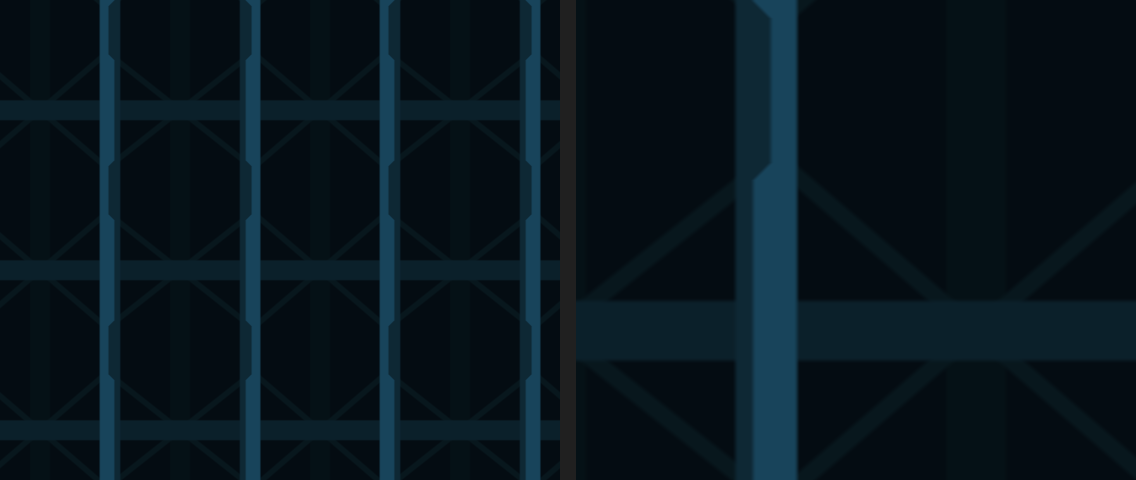
Left, the full canvas; right, a detail of the centre.
A Shadertoy shader for this pattern:

```glsl
float fill(float d) {
    float soft = max(0.008, 4.0 / iResolution.x);
    return 1.0 - smoothstep(-soft, soft, d);
}

float band(float x, float lo, float hi) {
    return fill(max(lo - x, x - hi));
}

float segmentDistance(vec2 p, vec2 a, vec2 b) {
    vec2 ab = b - a;
    return length(p - a - ab * clamp(dot(p - a, ab) / dot(ab, ab), 0.0, 1.0));
}

void mainImage(out vec4 fragColor, in vec2 fragCoord) {
    vec2 uv = fragCoord / iResolution.xy;

    // Mirrored cell, 2 across and 3 down: x runs post to post, y beam to mid-bay
    vec2 cell = abs(fract(uv * vec2(2.0, 3.0) - vec2(0.643, 0.311) + 0.5) - 0.5);
    vec2 p = cell * vec2(2.0, 1.1406);

    vec3 color = vec3(0.016, 0.046, 0.070);

    // Faint rear posts
    float post = fill(min(p.x, 1.0 - p.x) - 0.071);
    color = mix(color, vec3(0.021, 0.067, 0.086), post);

    // Diagonal braces meeting behind the column
    vec2 joint = vec2(0.521, 0.411);
    float brace = min(segmentDistance(p, vec2(0.0), joint),
                      segmentDistance(p, vec2(1.0, 0.0), joint));
    color = mix(color, vec3(0.031, 0.092, 0.115), fill(brace - 0.020));

    // Horizontal beams
    color = mix(color, vec3(0.045, 0.125, 0.165), fill(p.y - 0.071));

    // Column: shaded flange, then the bright face with a chamfered notch
    color = mix(color, vec3(0.055, 0.155, 0.205), band(p.x, 0.427, 0.573));
    float innerEdge = 0.469 + clamp(p.y - 0.357, 0.0, 0.042);
    color = mix(color, vec3(0.093, 0.265, 0.355), band(p.x, innerEdge, 0.573));

    fragColor = vec4(color, 1.0);
}
```
